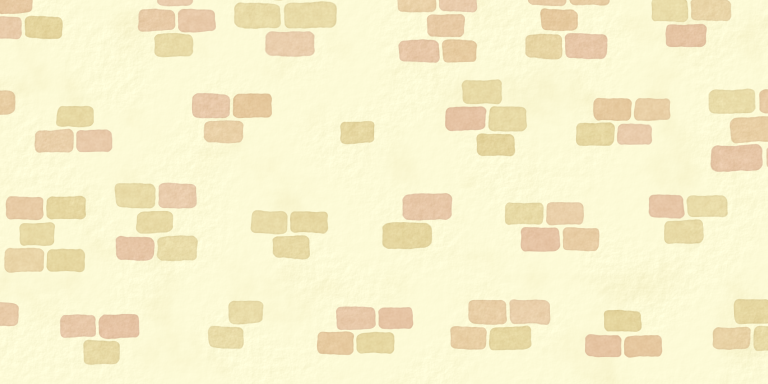
Reproduce this pattern procedurally as a Shadertoy shader.

```glsl
// Cream plaster wall with scattered clusters of soft watercolour bricks.

const vec3 PLASTER = vec3(0.992, 0.982, 0.842);
const vec3 PINK    = vec3(0.905, 0.775, 0.650);
const vec3 PEACH   = vec3(0.905, 0.795, 0.625);
const vec3 OCHRE   = vec3(0.900, 0.840, 0.625);

const vec2 CELL = vec2(0.345, 0.27);  // space for one cluster
const float COURSE = 0.0675;          // height of one brick course
const float HALF_ROW = 0.104;         // half the width of a two-brick course

float hash(vec2 p) {
    vec3 q = fract(p.xyx * vec3(0.1031, 0.1030, 0.0973));
    q += dot(q, q.yzx + 33.33);
    return fract((q.x + q.y) * q.z);
}

// Gradient noise, roughly -0.7 to 0.7
float corner(vec2 cell, vec2 offset) {
    float angle = 6.2832 * hash(cell);
    return dot(vec2(cos(angle), sin(angle)), offset);
}

float noise(vec2 p) {
    vec2 i = floor(p), f = p - i;
    vec2 u = f * f * f * (f * (f * 6.0 - 15.0) + 10.0);
    vec2 e = vec2(1.0, 0.0);
    return mix(mix(corner(i, f), corner(i + e, f - e), u.x),
               mix(corner(i + e.yx, f - e.yx), corner(i + 1.0, f - 1.0), u.x), u.y);
}

float fbm(vec2 p) {
    float sum = 0.0, amp = 0.6;
    for (int i = 0; i < 4; i++) {
        sum += amp * noise(p);
        p = p * 2.03 + 17.3;
        amp *= 0.5;
    }
    return sum;
}

float roundedBox(vec2 p, vec2 halfSize, float radius) {
    vec2 q = abs(p) - halfSize + radius;
    return length(max(q, 0.0)) + min(max(q.x, q.y), 0.0) - radius;
}

// Bricks per course, from top to bottom
vec3 courseCounts(float pick) {
    if (pick < 0.22) return vec3(2, 1, 0);
    if (pick < 0.40) return vec3(2, 1, 2);
    if (pick < 0.57) return vec3(1, 2, 0);
    if (pick < 0.77) return vec3(1, 2, 1);
    if (pick < 0.89) return vec3(1, 1, 0);
    if (pick < 0.95) return vec3(2, 2, 0);
    return vec3(1, 0, 0);
}

// Nearest brick of one cluster: x = distance, y = colour tone
vec2 cluster(vec2 p, vec2 id) {
    vec3 counts = courseCounts(hash(id + 3.7));
    float middle = 0.5 * (step(0.5, counts.y) + step(0.5, counts.z));
    float skew = counts.x == counts.y ? 0.045 * sign(hash(id + 8.1) - 0.5) : 0.0;
    vec2 scale = hash(id + 5.3) > 0.86 ? vec2(1.28, 1.1) : vec2(0.95 + 0.08 * hash(id + 6.9));
    p /= scale;
    vec2 nearest = vec2(1.0, 0.0);
    for (int row = 0; row < 3; row++) {
        int count = int(counts[row]);
        float level = float(row) - middle;
        vec2 rowId = id * 7.0 + vec2(float(row), 41.0);
        float shift = (hash(rowId) - 0.5) * (count == 1 ? 0.05 : 0.012) + skew * level;
        float split = (hash(rowId + 2.3) - 0.5) * 0.016;
        for (int k = 0; k < count; k++) {
            vec2 brickId = rowId * 3.0 + float(k) * 11.0;
            float side = float(2 * k - 1);
            float halfWidth = count == 1 ? 0.049 + split * 0.4
                                         : 0.5 * (HALF_ROW - side * split - 0.004);
            float x = count == 1 ? 0.0 : side * (HALF_ROW - halfWidth);
            vec2 q = p - vec2(x + shift, -level * COURSE);
            q.y += q.x * (hash(brickId + 1.9) - 0.5) * 0.07;
            float halfHeight = 0.028 + 0.0035 * hash(brickId + 4.4);
            float d = roundedBox(q, vec2(halfWidth, halfHeight), 0.014) * scale.y;
            // Lone bricks lean towards ochre
            float tone = pow(hash(brickId + 7.7), count == 1 ? 0.65 : 1.2);
            if (d < nearest.x) nearest = vec2(d, tone);
        }
    }
    return nearest;
}

vec2 scatteredBricks(vec2 p) {
    vec2 nearest = vec2(1.0, 0.0);
    float baseRow = floor(p.y / CELL.y);
    for (int j = -1; j <= 1; j++) {
        float row = baseRow + float(j);
        float stagger = CELL.x * (0.5 * mod(row, 2.0) + 0.3 * hash(vec2(row, 9.0)));
        float baseColumn = floor((p.x - stagger) / CELL.x);
        for (int i = -1; i <= 1; i++) {
            vec2 id = vec2(baseColumn + float(i), row);
            vec2 jitter = (vec2(hash(id + 0.4), hash(id + 1.6)) - 0.5) * vec2(0.07, 0.05);
            vec2 center = (id + 0.5) * CELL + vec2(stagger, 0.0) + jitter;
            vec2 brick = cluster(p - center, id + 20.0);
            if (brick.x < nearest.x) nearest = brick;
        }
    }
    return nearest;
}

vec3 brickColor(float tone) {
    vec3 base = mix(PINK, PEACH, smoothstep(0.15, 0.45, tone));
    base = mix(base, OCHRE, smoothstep(0.56, 0.64, tone));
    return mix(base, PLASTER, 0.24 * fract(tone * 37.0) - 0.06);
}

// Light and shade of the rough surface, lit from the upper left
float relief(vec2 p) {
    vec2 toLight = vec2(-0.0022, 0.0022);
    float rough = smoothstep(-0.3, 0.35, noise(p * 5.0 + 31.0));
    return (fbm(p * 36.0) - fbm((p + toLight) * 36.0)) * mix(0.3, 1.0, rough);
}

void mainImage(out vec4 fragColor, in vec2 fragCoord) {
    vec2 p = fragCoord / iResolution.y;
    float soft = max(0.0016, 0.75 / iResolution.y);

    // Plaster with faint warm stains
    float stain = smoothstep(0.0, 0.5, fbm(p * 6.0 + 5.0));
    vec3 color = PLASTER - stain * vec3(0.018, 0.025, 0.04);

    // Hand-painted outline, pigment rim and mottling
    vec2 wobble = vec2(noise(p * 16.0), noise(p * 16.0 + 50.0)) * 0.005
                + vec2(noise(p * 65.0), noise(p * 65.0 + 80.0)) * 0.0016;
    vec2 brick = scatteredBricks(p + wobble);
    float rim = smoothstep(-0.006, -0.001, brick.x);
    float pigment = fbm(p * 45.0 + 12.0) * 0.045 + noise(p * 150.0) * 0.02;
    vec3 paint = brickColor(brick.y) * (1.0 - 0.025 * rim) + pigment * vec3(0.7, 1.0, 1.2);
    color = mix(color, paint, 1.0 - smoothstep(-soft, soft, brick.x));

    color += relief(p) * vec3(0.10, 0.11, 0.15);
    fragColor = vec4(clamp(color, 0.0, 1.0), 1.0);
}
```
